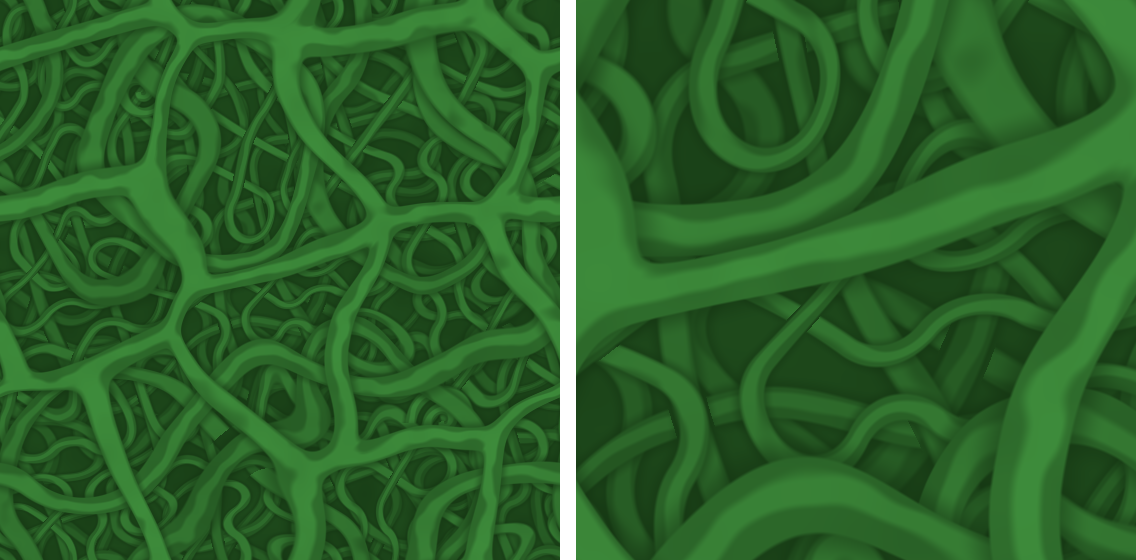
Left: the whole. Right: its middle third, enlarged.
This pattern is drawn by a WebGL 1 fragment shader. Its source:

```glsl
precision highp float;

uniform vec2 u_resolution;

vec2 hash2(vec2 p) {
  vec3 q = fract(p.xyx * vec3(0.1031, 0.1030, 0.0973));
  q += dot(q, q.yzx + 33.33);
  return fract((q.xx + q.yz) * q.zy);
}

// Two channels of value noise that wrap after n cells
vec2 wrapNoise(vec2 uv, float n, float seed) {
  vec2 p = uv * n;
  vec2 i = floor(p);
  vec2 f = p - i;
  f = f * f * f * (f * (f * 6.0 - 15.0) + 10.0);
  vec2 a = hash2(mod(i, n) + seed);
  vec2 b = hash2(mod(i + vec2(1.0, 0.0), n) + seed);
  vec2 c = hash2(mod(i + vec2(0.0, 1.0), n) + seed);
  vec2 d = hash2(mod(i + 1.0, n) + seed);
  return mix(mix(a, b, f.x), mix(c, d, f.x), f.y);
}

// Vines return (distance to the centre line, offset from the centre line)

// Branching vines: softened borders of wrapping Voronoi cells
vec3 branchVines(vec2 uv, float n, float seed) {
  vec2 p = (uv + 0.11 * wrapNoise(uv, 5.0, seed + 5.0)) * n;
  vec2 cell = floor(p);
  vec2 f = p - cell;
  vec2 nearest = vec2(8.0);
  for (int y = -1; y <= 1; y++)
    for (int x = -1; x <= 1; x++) {
      vec2 g = vec2(x, y);
      vec2 r = g + 0.15 + 0.7 * hash2(mod(cell + g, n) + seed) - f;
      if (dot(r, r) < dot(nearest, nearest)) nearest = r;
    }
  float total = 0.0;
  vec2 normal = vec2(0.0);
  for (int y = -2; y <= 2; y++)
    for (int x = -2; x <= 2; x++) {
      vec2 g = vec2(x, y);
      vec2 r = g + 0.15 + 0.7 * hash2(mod(cell + g, n) + seed) - f;
      vec2 span = r - nearest;
      if (dot(span, span) > 0.0001) {
        vec2 dir = normalize(span);
        float weight = exp(-38.0 * dot(0.5 * (r + nearest), dir));
        total += weight;
        normal += weight * dir;
      }
    }
  float d = max(-log(total) / 38.0, 0.0) / n;
  return vec3(d, -normal / total * d);
}

// Strands: warped arcs and crossings on a grid turned by a whole-number basis
vec3 strands(vec2 uv, vec2 turn, float n, float warp, float seed) {
  mat2 basis = mat2(turn.x, turn.y, -turn.y, turn.x);
  float area = dot(turn, turn);
  vec2 p = basis * (uv + warp * wrapNoise(uv, 5.0, seed + 9.0)) * n;
  vec2 cell = floor(p);
  vec2 f = p - cell - 0.5;
  // Cell centre turned back to the canvas, where it wraps exactly
  vec2 key = mod((2.0 * cell + 1.0) * basis, 2.0 * n * area);
  vec2 pick = hash2(key + seed);
  vec2 offset;
  if (pick.y < 0.35) {
    offset = abs(f.x) < max(0.11, abs(f.y)) ? vec2(f.x, 0.0) : vec2(0.0, f.y);
  } else {
    float flip = pick.x < 0.5 ? -1.0 : 1.0;
    f.x *= flip;
    vec2 v = f - (f.x + f.y > 0.0 ? 0.5 : -0.5);
    offset = v * (1.0 - 0.5 / max(length(v), 0.001));
    offset.x *= flip;
  }
  offset = offset * basis / (area * n);
  return vec3(length(offset), offset);
}

// Curled tips scattered in some cells of a 2 by 2 grid
vec3 curls(vec2 uv) {
  vec2 cell = floor(uv * 2.0);
  vec2 v = uv - (cell + 0.3 + 0.4 * hash2(cell + 71.0)) * 0.5;
  v += 0.014 * (wrapNoise(uv, 16.0, 13.0) - 0.5);
  float r = length(v) + 0.0001;
  float turn = atan(v.y, v.x) / 6.28318 + 0.5;
  float ring = clamp(floor(r / 0.03 - turn + 0.5), 0.0, 1.0);
  float d = r - 0.03 * (ring + turn);
  if (hash2(cell + 37.0).x < 0.4) d = 1.0;
  return vec3(abs(d), v / r * d);
}

// Lays one shaded vine with a soft shadow over the tone beneath
float paint(float under, vec3 vine, float width, float top, vec2 streak) {
  float aa = max(1.0 / min(u_resolution.x, u_resolution.y), 0.0012);
  float d = vine.x / width;
  float side = dot(vine.yz, vec2(-0.6, 0.8)) / width;
  float crest = 1.0 - smoothstep(0.25, 0.55, abs(side - 1.2 * (streak.x - 0.5)));
  crest *= 1.0 - smoothstep(0.65, 1.0, d);
  float body = top * (0.63 + 0.35 * crest + 0.16 * (streak.y - 0.5));
  float shadow = mix(0.5, 1.0, smoothstep(0.8, 1.9, d));
  return mix(under * shadow, body, 1.0 - smoothstep(width - aa, width + aa, vine.x));
}

void main() {
  vec2 uv = gl_FragCoord.xy / u_resolution;
  vec2 streak = mix(wrapNoise(uv, 11.0, 21.0), wrapNoise(uv, 32.0, 43.0), 0.4);

  // Thin tendrils, from the deepest layer up
  float tone = 0.1 + 0.16 * streak.x;
  tone = paint(tone, strands(uv, vec2(2.0, 1.0), 4.0, 0.08, 11.0), 0.009, 0.45, streak);
  tone = paint(tone, strands(uv, vec2(3.0, -1.0), 3.0, 0.08, 28.0), 0.009, 0.6, streak.yx);
  tone = paint(tone, strands(uv, vec2(3.0, 2.0), 3.0, 0.08, 47.0), 0.0085, 0.76, streak);
  tone = paint(tone, curls(uv), 0.0095, 0.85, streak);

  // Thick vines, brighter towards the front
  tone = paint(tone, strands(uv, vec2(1.0, 1.0), 2.0, 0.11, 61.0), 0.018, 0.76, streak.yx);
  tone = paint(tone, strands(uv, vec2(2.0, 1.0), 1.0, 0.11, 83.0), 0.02, 0.88, streak);
  tone = paint(tone, branchVines(uv, 3.0, 29.0), 0.0205, 0.98, streak.yx);

  vec3 deepGreen = vec3(0.08, 0.21, 0.07);
  vec3 leafGreen = vec3(0.24, 0.545, 0.23);
  gl_FragColor = vec4(mix(deepGreen, leafGreen, clamp(tone, 0.0, 1.0)), 1.0);
}
```
